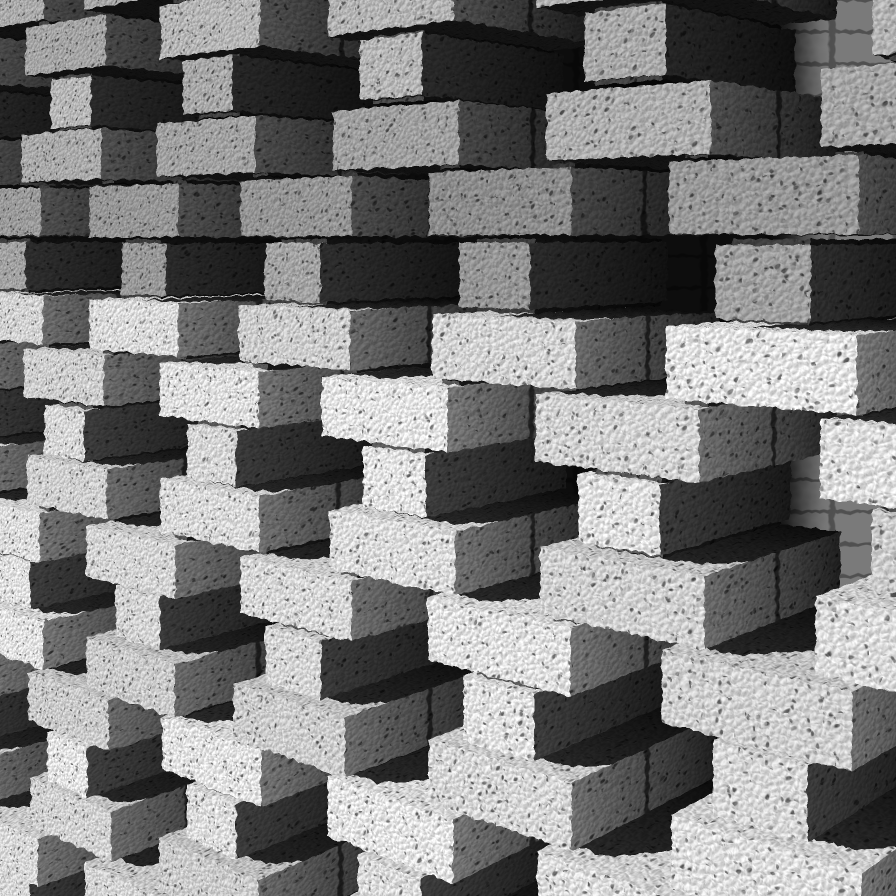
Write a WebGL 2 fragment shader that draws this pattern.

```glsl
#version 300 es
precision highp float;
// Pierced brick wall in two-point perspective, in grey tones: columns of
// stretcher, header, stretcher, staggered by half a column every three courses.
// Rays cross a lattice of boxes; wall axes are x along, y courses down, z depth.
uniform vec2 u_resolution;
out vec4 outColor;

struct Hit { float t; vec3 axis; vec2 id; float kind; };

float hash(vec2 p) {
  vec3 q = fract(vec3(p.xyx) * 0.1031);
  q += dot(q, q.yzx + 33.33);
  return fract((q.x + q.y) * q.z);
}

// Distance to the nearest scattered point.
float cellular(vec2 p) {
  vec2 cell = floor(p);
  float nearest = 2.0;
  for (int j = -1; j <= 1; j++)
    for (int i = -1; i <= 1; i++) {
      vec2 c = cell + vec2(i, j);
      vec2 point = c + vec2(hash(c), hash(c + 57.3));
      nearest = min(nearest, distance(p, point));
    }
  return nearest;
}

void hitBox(vec3 o, vec3 d, vec3 lo, vec3 hi, vec2 id, float kind, inout Hit best) {
  vec3 a = (lo - o) / d, b = (hi - o) / d;
  vec3 enter = min(a, b), leave = max(a, b);
  float t = max(enter.x, max(enter.y, enter.z));
  if (t < min(leave.x, min(leave.y, leave.z)) && t > 0.001 && t < best.t)
    best = Hit(t, step(vec3(t), enter), id, kind);
}

// Nearest brick (kind 0 stretcher, 1 header) or mortar (kind 2).
Hit traceWall(vec3 o, vec3 d) {
  Hit best = Hit(100.0, vec3(0.0), vec2(0.0), -1.0);
  for (int k = 0; k < 5; k++) {
    float row = floor(o.y) + sign(d.y) * float(k);
    float course = mod(row + 1.0, 3.0);
    float stagger = mod(floor((row + 1.0) / 3.0), 2.0);
    float header = 1.0 - step(0.5, abs(course - 1.0));
    for (int j = 0; j < 3; j++) {
      float column = floor((o.x - stagger + 0.06) * 0.5) - float(j);
      vec2 id = vec2(column * 2.0 + stagger, row);
      float shift = hash(id + 40.0) - 0.5;
      vec3 base = vec3(id, 0.0);
      vec3 slip = vec3(0.05 * shift, 0.03 * shift, 0.06 * (hash(id + 71.0) - 0.5));
      vec3 lo = mix(vec3(0.0, 0.06, 0.0), vec3(0.3, 0.06, 0.03), header);
      vec3 hi = mix(vec3(1.24, 0.95, 1.0), vec3(0.92, 0.95, 0.97), header);
      hitBox(o, d, base + lo + slip, base + hi + slip, id, header, best);
      // Mortar sits only where this brick bears on another.
      float top = course > 1.5 ? 0.5 : 0.0;
      float bottom = course < 0.5 ? 0.5 : 1.0;
      vec2 span = mix(vec2(1.03, 1.2), vec2(0.36, 0.87), header);
      hitBox(o, d, base + vec3(span.x, top, 0.07),
             base + vec3(span.y, bottom, 0.93), id, 2.0, best);
    }
  }
  return best;
}

float shade(vec2 p) {
  // Rough arrises, then the perspective ray through this point.
  p += 0.004 * (cellular(p * 95.0) - 0.45);
  float s = p.x + 1.362;
  float q = 1.0 / (0.043 * s);
  float drop = 0.733 - p.y;
  vec3 d = vec3(1.98 - 6.57 / s, drop * 5.347 / s + 0.0001, 1.0);
  vec3 o = vec3((15.91 - q) / 0.814, drop * q, 0.0) - 0.1 * d;
  Hit hit = traceWall(o, d);

  // Dim far wall, brighter beyond the right-hand end.
  if (hit.kind < 0.0) {
    vec2 tile = abs(fract(p * vec2(14.0, 28.0)) - 0.5);
    float joint = smoothstep(0.43, 0.47, max(tile.x, tile.y));
    return mix(0.05, 0.48, smoothstep(0.86, 0.93, p.x)) * (1.0 - 0.35 * joint);
  }

  vec3 pos = o + hit.t * d;
  vec3 size = pos * vec3(1.75, 1.0, 2.17);
  vec2 face = hit.axis.z > 0.5 ? size.xy : hit.axis.x > 0.5 ? size.zy : size.xz;
  face += 7.0 * hash(hit.id);
  float deep = clamp(pos.z, 0.0, 1.0);
  float lower = smoothstep(-0.5, 1.0, hit.id.y);

  float tone;
  if (hit.axis.z > 0.5) {
    float upper = mix(0.54, 0.68, smoothstep(0.0, 3.0, -hit.id.y));
    tone = mix(upper, 0.84, lower);
  } else if (hit.axis.x > 0.5) {
    tone = mix(mix(0.43, 0.12, deep), mix(0.23, 0.08, deep), min(hit.kind, 1.0));
    tone *= mix(0.68, 1.0, lower);
    float seam = 1.0 - smoothstep(0.008, 0.022, abs(pos.z - 0.5));
    if (hit.kind < 0.5) tone *= 1.0 - 0.6 * seam;
  } else if (d.y > 0.0) {
    Hit blocker = traceWall(pos - vec3(0.0, 0.002, 0.0), vec3(-0.8, -0.6, -0.6));
    tone = blocker.kind < 0.0 ? 0.78 : mix(0.16, 0.05, deep);
  } else tone = 0.07;
  if (hit.kind > 1.5) tone *= 0.4;

  // Grainy relief, sparse pits and a tone for each brick.
  float relief = cellular(face * 15.0) - cellular(face * 15.0 + vec2(0.22, 0.25));
  float pit = 1.0 - smoothstep(0.1, 0.27, cellular(face * 8.0 + 3.0));
  pit *= smoothstep(0.4, 0.75, hash(floor(face * 8.0)));
  float grain = cellular(face * 31.0) - 0.45;
  tone *= 1.0 + 0.36 * relief + 0.16 * grain - 0.5 * pit;
  return tone * (0.95 + 0.12 * hash(hit.id + 13.0));
}

void main() {
  float sum = 0.0;
  for (int j = 0; j < 2; j++)
    for (int i = 0; i < 2; i++) {
      vec2 offset = vec2(i, j) * 0.5 - 0.25;
      sum += shade((gl_FragCoord.xy + offset) / u_resolution);
    }
  outColor = vec4(vec3(clamp(sum * 0.25, 0.0, 1.0)), 1.0);
}
```
